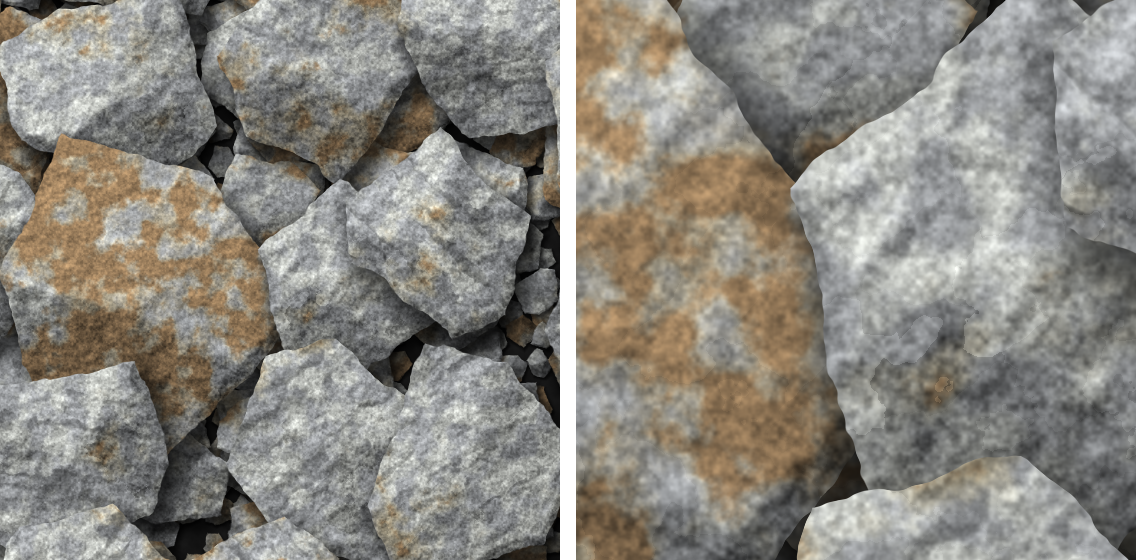
Left, the full canvas; right, a detail of the centre.
Write a WebGL 2 fragment shader that draws this texture.

```glsl
#version 300 es
precision highp float;
// A pile of broken, rust-stained quarry rocks. Each rock is a polygon of jittered
// half-planes with a faceted, chipped top; layers from rubble to boulders are painted
// back to front, every rock casting a soft shadow on whatever lies beneath it.
uniform vec2 u_resolution;
out vec4 fragColor;

const float TAU = 6.2832;
const int SIDES = 6;
const int TOPS = 3;
const vec3 LIGHT = vec3(-0.35, 0.55, 0.76);

vec3 hash3(vec2 p) {
  vec3 q = fract(p.xyx * vec3(0.1031, 0.1030, 0.0973));
  q += dot(q, q.yxz + 33.33);
  return fract((q.xxy + q.yzz) * q.zyx);
}

float noise(vec2 p) {
  vec2 i = floor(p), f = fract(p);
  f = f * f * (3.0 - 2.0 * f);
  float low = mix(hash3(i).x, hash3(i + vec2(1, 0)).x, f.x);
  float high = mix(hash3(i + vec2(0, 1)).x, hash3(i + vec2(1, 1)).x, f.x);
  return mix(low, high, f.y);
}

float fbm(vec2 p) {
  float sum = 0.0, amp = 0.5;
  for (int i = 0; i < 5; i++) {
    sum += amp * noise(p);
    p = mat2(1.6, 1.2, -1.2, 1.6) * p + 7.3;
    amp *= 0.5;
  }
  return sum;
}

vec2 direction(float angle) { return vec2(cos(angle), sin(angle)); }

// Random tilt of the nearest chip in a cellular pattern
vec2 chipTilt(vec2 p) {
  float nearest = 9.0;
  vec2 tilt = vec2(0.0);
  for (int n = 0; n < 9; n++) {
    vec2 cell = floor(p) + vec2(n % 3 - 1, n / 3 - 1);
    vec3 r = hash3(cell + 11.0);
    float d = length(cell + r.xy - p);
    if (d < nearest) { nearest = d; tilt = r.yz - 0.5; }
  }
  return tilt;
}

// Side k of a rock: xy = outward direction, z = distance from the centre
vec3 side(int k, vec2 id, float size) {
  vec3 r = hash3(id + float(k) * 17.0 + 3.0);
  float turn = hash3(id + 91.0).y;
  return vec3(direction((float(k) + turn + 0.6 * r.x) * TAU / float(SIDES)), size * mix(0.68, 1.1, r.y));
}

// Signed distance to the rock outline
float outline(vec2 p, vec2 id, float size) {
  float d = -9.0;
  for (int k = 0; k < SIDES; k++) {
    vec3 s = side(k, id, size);
    d = max(d, dot(s.xy, p) - s.z);
  }
  return d;
}

// Normal of the lowest plane, blended narrowly across the ridges
vec3 facetNormal(vec2 p, vec2 id, float size) {
  vec3 sum = vec3(0.0);
  for (int k = 0; k < SIDES; k++) {
    vec3 s = side(k, id, size);
    float height = max(3.4 * (s.z - dot(s.xy, p)), -0.5);
    sum += exp(-55.0 * height) * normalize(vec3(s.xy, 1.0));
  }
  float turn = hash3(id + 37.0).x;
  for (int k = 0; k < TOPS; k++) {
    vec3 r = hash3(id + float(k) * 29.0 + 71.0);
    vec2 slope = direction((float(k) + turn + 0.6 * r.x) * TAU / float(TOPS)) * mix(0.25, 0.85, r.y);
    float height = max(size * mix(0.45, 0.6, r.z) - dot(slope, p), -0.5);
    sum += exp(-55.0 * height) * normalize(vec3(slope, 1.0));
  }
  return normalize(sum);
}

// Lit stone surface: grey body, ochre and rust stains, strata, chips and grain
vec3 stone(vec2 uv, vec3 rnd, vec3 normal) {
  vec2 q = uv + rnd.yz * 40.0;
  vec2 axis = direction(rnd.y * TAU);
  vec2 strata = mat2(axis.x, -axis.y, axis.y, axis.x) * q;
  float patches = fbm(q * 8.0);
  float mottle = fbm(q * 32.0 + 5.0);
  float layers = noise(strata * vec2(90.0, 8.0) + mottle * 3.0);
  float warmth = (rnd.x - 0.55) * 0.25;

  vec3 albedo = mix(vec3(0.60, 0.61, 0.62), vec3(0.73, 0.74, 0.72), smoothstep(0.35, 0.62, mottle));
  float ochre = smoothstep(0.44, 0.62, 0.7 * patches + 0.3 * mottle + warmth);
  albedo = mix(albedo, vec3(0.66, 0.61, 0.49), 0.75 * ochre);
  float rust = smoothstep(0.53, 0.64, 0.5 * patches + 0.5 * mottle + warmth);
  albedo = mix(albedo, vec3(0.54, 0.40, 0.26), 0.7 * rust);
  albedo *= 1.0 - 0.25 * smoothstep(0.6, 0.95, layers) * step(0.45, rnd.z);

  normal = normalize(normal + vec3(0.32 * chipTilt(q * 17.0 + 1.6 * mottle), 0.0));
  vec2 b = q * 42.0;
  float bump = fbm(b) - fbm(b + 0.45 * LIGHT.xy);
  float grain = noise(q * 230.0) + 0.7 * noise(q * 390.0) - 0.85;
  float lambert = max(dot(normal, LIGHT), 0.0);
  return albedo * (0.45 + 0.62 * lambert + 0.9 * bump + 0.25 * grain);
}

// Paints one layer of scattered rocks, upper rows first
vec3 rockLayer(vec3 col, vec2 uv, float cells, float size, float density, float tone) {
  vec2 ragged = vec2(fbm(uv * cells * 4.0), fbm(uv * cells * 4.0 + 31.0)) - 0.5;
  vec2 p = uv * cells + 0.13 * ragged;
  float aa = 0.8 * cells / u_resolution.y;
  for (int j = 1; j >= -1; j--) {
    for (int i = -1; i <= 1; i++) {
      vec2 cell = floor(p) + vec2(i, j);
      vec2 id = cell + cells * 13.0;
      vec3 rnd = hash3(id);
      if (hash3(id + 57.0).x > density) continue;
      vec2 local = p - cell - 0.5 - 0.6 * (rnd.yz - 0.5);
      float radius = size * mix(0.8, 1.1, rnd.x);
      float shadow = outline(local - vec2(0.04, -0.07), id, radius);
      col *= mix(0.33, 1.0, smoothstep(-0.06, 0.11, shadow));
      float edge = outline(local, id, radius);
      float cover = 1.0 - smoothstep(-aa, aa, edge);
      if (cover <= 0.0) continue;
      vec3 surface = stone(uv, rnd, facetNormal(local, id, radius));
      col = mix(col, surface * tone, cover);
    }
  }
  return col;
}

void main() {
  vec2 uv = gl_FragCoord.xy / u_resolution.y;
  vec3 col = vec3(0.08) * (0.6 + 0.8 * fbm(uv * 40.0));
  col = rockLayer(col, uv, 19.0, 0.50, 0.85, 0.72);
  col = rockLayer(col, uv, 10.0, 0.55, 0.85, 0.88);
  col = rockLayer(col, uv, 5.3, 0.60, 0.88, 0.98);
  col = rockLayer(col, uv, 2.9, 0.62, 0.75, 1.02);
  fragColor = vec4(clamp(col, 0.0, 1.0), 1.0);
}
```
